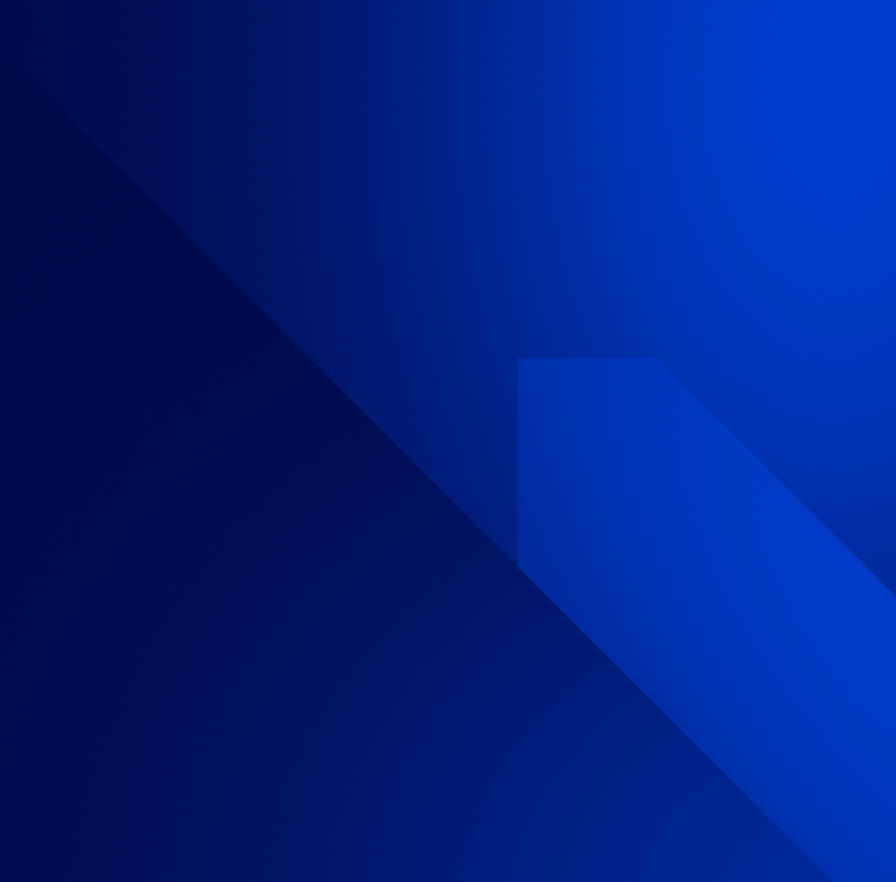
Give the GLSL for this background, as a Shadertoy shader.

```glsl
const float SQRT_HALF = 0.70710678;

float hash(vec2 p) {
    return fract(sin(dot(p, vec2(127.1, 311.7))) * 43758.5453);
}

// Soft elliptical light; radius holds the falloff along and across the unit axis
float glow(vec2 p, vec2 center, vec2 axis, vec2 radius) {
    vec2 d = p - center;
    vec2 q = vec2(dot(d, axis), dot(d, vec2(-axis.y, axis.x))) / radius;
    return exp(-dot(q, q));
}

// Signed distance to the falling 45 degree line x + y = offset
float diagonal(vec2 p, float offset) {
    return (p.x + p.y - offset) * SQRT_HALF;
}

// Area left of the panel's slanted side, right of its left side, under its top
float panelDistance(vec2 p, vec2 corner, float slant) {
    return max(max(corner.x - p.x, p.y - corner.y), diagonal(p, slant));
}

float coverage(float dist, float softness) {
    return 1.0 - smoothstep(-softness, softness, dist);
}

// Navy to royal blue, driven by the blue level
vec3 blueRamp(float level) {
    return vec3(0.0, max(0.05 + (level - 0.32) * 0.386, 0.0), level);
}

void mainImage(out vec4 fragColor, in vec2 fragCoord) {
    vec2 p = fragCoord / iResolution.y;
    float softness = 0.65 / iResolution.y;
    vec2 level_axis = vec2(1.0, 0.0);
    vec2 panel_axis = normalize(vec2(0.55, -0.835));

    // Light level of each surface
    float backdrop = 0.28 + 0.53 * glow(p, vec2(0.95, 0.91), level_axis, vec2(0.53, 0.85));
    float panel = 0.48 + 0.30 * glow(p, vec2(0.976, 0.314), panel_axis, vec2(0.90, 0.34));
    float foreground = 0.282 + 0.325 * glow(p, vec2(1.013, -0.055), level_axis, vec2(0.68, 0.544));

    // Stack the surfaces from back to front
    float panelMask = coverage(panelDistance(p, vec2(0.587, 0.594), 1.339), softness);
    float foregroundMask = coverage(diagonal(p, 0.9445), softness);
    float level = mix(backdrop, panel, panelMask);
    level = mix(level, foreground, foregroundMask);

    // Faint grain hides banding
    level += (hash(floor(p * 504.0)) - 0.5) * 0.014;

    fragColor = vec4(blueRamp(level), 1.0);
}
```
